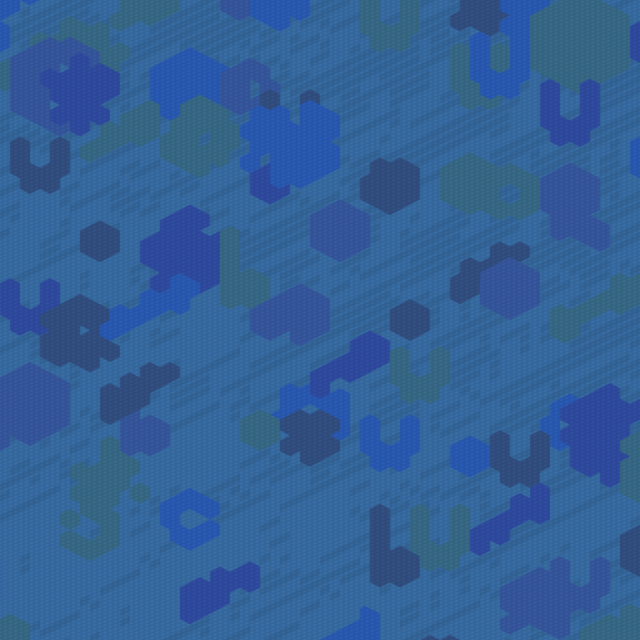
Write a Shadertoy shader that draws this pattern.

```glsl
// Isometric voxel clusters in blue, indigo and green over a faintly terraced sea floor.
#define LATTICE vec2(64.0, 61.0)   // lattice steps across the canvas
#define SITE_SPACING 7.0           // lattice steps between cluster sites
#define DENSITY_LOW 0.47           // cluster chance at the lower left
#define DENSITY_HIGH 1.12          // cluster chance at the upper right
#define EROSION 0.36               // share of voxels missing in ragged clusters
#define TERRACE_SHADE 0.065        // darkness of the terrace steps
#define GRAIN_SCALE vec2(122.0, 172.0)
#define GRAIN_STRENGTH 0.055
#define EDGE_PIXELS 1.5

const vec3 WATER  = vec3(0.21, 0.41, 0.62);
const vec3 GREEN  = vec3(0.21, 0.40, 0.51);
const vec3 INDIGO = vec3(0.18, 0.285, 0.61);
const vec3 VIOLET = vec3(0.205, 0.33, 0.60);
const vec3 NAVY   = vec3(0.19, 0.30, 0.49);
const vec3 BLUE   = vec3(0.155, 0.34, 0.68);

float hash(vec2 p) {
    vec3 q = fract(vec3(p.xyx) * vec3(0.1031, 0.1030, 0.0973));
    q += dot(q, q.yzx + 33.33);
    return fract((q.x + q.y) * q.z);
}

// Distance whose unit ball is the outline of one isometric cube.
float hexDistance(vec2 d) {
    d = abs(d);
    return max(d.x, d.y + 0.5 * d.x);
}

// Axial lattice index to plane position.
vec2 latticePoint(vec2 axial) {
    return vec2(axial.x, axial.y + 0.5 * axial.x);
}

vec3 clusterColor(float pick) {
    if (pick < 0.27) return GREEN;
    if (pick < 0.46) return INDIGO;
    if (pick < 0.65) return VIOLET;
    if (pick < 0.83) return NAVY;
    return BLUE;
}

// True where a cluster of the given kind has a voxel at offset o.
bool hasVoxel(vec2 o, float kind, float size, float chance) {
    float dist = hexDistance(o);
    float radius = 1.0 + floor(size * size * 3.6);
    if (kind < 0.24) return dist < radius + 0.1;                       // solid
    if (kind < 0.58) return dist < radius + 1.1 && dist < 4.1          // ragged
                         && chance > EROSION;
    if (kind < 0.74) {                                                 // fork
        bool arms = abs(abs(o.x) - 2.0) < 0.1 && o.y > -1.6 && o.y < 1.0 + 2.0 * size;
        return arms || (abs(o.x) < 1.6 && o.y < -1.1 && o.y > -2.8);
    }
    if (kind < 0.88) {                                                 // slanted bar
        float side = size < 0.25 ? -0.5 : 0.5;
        float across = abs(o.y - side * o.x);
        return abs(o.x) < 2.6 + 1.5 * size && (across < 0.6 || (across < 1.1 && chance > 0.6));
    }
    if (kind < 0.94) return abs(dist - 2.0) < 0.1 && chance > 0.15;    // ring
    return (abs(o.x) < 0.1 && abs(o.y) < 3.1)                          // crooked post
        || (abs(o.x - 2.0) < 1.1 && abs(o.y + 2.0) < 1.1);
}

// Antialiased coverage of one cluster at p.
float clusterCoverage(vec2 p, vec2 center, float kind, float size, float edge) {
    float column = floor(p.x + 0.5), coverage = 0.0;
    for (float i = -1.0; i <= 1.0; i++) {
        float a = column + i;
        float row = floor(p.y - 0.5 * a + 0.5);
        for (float j = -1.0; j <= 1.0; j++) {
            vec2 axial = vec2(a, row + j), voxel = latticePoint(axial);
            if (hasVoxel(voxel - center, kind, size, hash(axial + 71.0)))
                coverage += clamp(0.5 + (1.0 - hexDistance(p - voxel)) / edge, 0.0, 1.0);
        }
    }
    return min(coverage, 1.0);
}

// Stepped floor height, flat at the lower left and rougher at the upper right.
float terraceHeight(vec2 axial) {
    vec2 p = latticePoint(axial);
    float rough = smoothstep(15.0, 105.0, p.x + p.y);
    float waves = sin(axial.y * 0.55 + 1.3 * sin(axial.x * 0.13))
                + 0.8 * sin(axial.y * 1.1 - axial.x * 0.09 + 2.0)
                + 0.6 * sin(axial.x * 0.31 + axial.y * 0.23);
    return floor(0.06 * axial.y + (0.3 + rough) * waves + 0.35 * hash(axial));
}

void mainImage(out vec4 fragColor, in vec2 fragCoord) {
    vec2 uv = fragCoord / iResolution.y;
    vec2 p = uv * LATTICE;
    float edge = EDGE_PIXELS * LATTICE.x / iResolution.y;

    // Terrace steps, shaded where the floor drops toward the viewer
    float sheared = p.y - 0.5 * p.x;
    vec2 cell = vec2(floor(p.x), floor(sheared));
    float drop = step(0.5, abs(terraceHeight(cell) - terraceHeight(cell - vec2(0.0, 1.0))));
    float face = smoothstep(0.0, 0.35, fract(sheared)) * smoothstep(1.0, 0.75, fract(sheared));
    vec3 color = WATER * (1.0 - TERRACE_SHADE * drop * face);

    // Scattered clusters, painted from left to right and from top to bottom
    vec2 home = floor(p / SITE_SPACING);
    for (float j = 1.0; j >= -1.0; j--)
    for (float i = -1.0; i <= 1.0; i++) {
        vec2 id = home + vec2(i, j);
        vec2 site = (id + vec2(hash(id + 11.0), hash(id + 23.0))) * SITE_SPACING;
        float a = floor(site.x);
        vec2 center = latticePoint(vec2(a, floor(site.y - 0.5 * a)));
        float slope = dot(center / LATTICE, vec2(0.5));
        if (hash(id + 37.0) > mix(DENSITY_LOW, DENSITY_HIGH, slope)) continue;
        if (hexDistance(p - center) > 5.5) continue;
        float cover = clusterCoverage(p, center, hash(id + 41.0), hash(id + 53.0), edge);
        color = mix(color, clusterColor(hash(id + 67.0)), cover);
    }

    // Fine slanted weave over everything
    vec2 g = 6.28318 * uv * GRAIN_SCALE;
    float weave = (0.5 + 0.5 * cos(g.y - 0.5 * g.x)) * (0.5 + 0.5 * cos(g.x));
    color *= 1.0 + GRAIN_STRENGTH * (2.0 * weave - 0.5);
    fragColor = vec4(color, 1.0);
}
```
